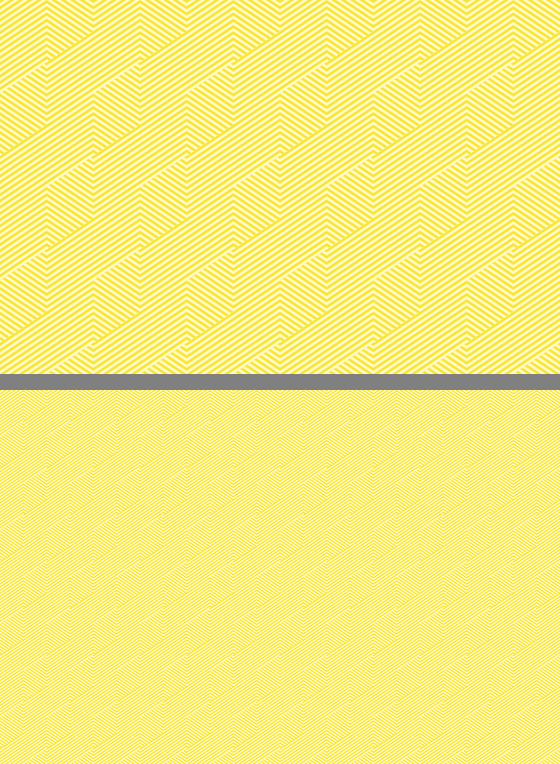
Top, the tile; bottom, the same tile 2 across and 2 down.
Write a WebGL 2 fragment shader that draws this pattern.

```glsl
#version 300 es
precision highp float;

uniform vec2 u_resolution;
out vec4 fragColor;

const float TAU = 6.2831853;
const float COLUMNS = 12.0;      // half repeats across the canvas
const float STRIPES = 60.0;      // stripe periods down the canvas
const float RISE = 5.0;          // stripe periods climbed per column
const float REPEAT = 30.0;       // stripe periods per vertical repeat
const float PANEL = 10.0;        // height of a folded panel, in stripe periods

const vec3 YELLOW = vec3(0.980, 0.884, 0.165);
const vec3 CREAM = vec3(0.992, 0.998, 0.845);

// Soft stripe profile: 0 on yellow, 1 on cream
float stripe(float phase) {
    return 0.5 - 0.5 * sin(TAU * phase);
}

// Smooth coverage of a band that starts at 'start' and recurs every 'period'
float periodicBand(float t, float start, float height, float period, float blur) {
    float centre = start + 0.5 * height;
    float d = abs(mod(t - centre + 0.5 * period, period) - 0.5 * period);
    return smoothstep(-blur, blur, 0.5 * height - d);
}

// Rising stripes, folded to falling ones inside staggered slanted panels
float foldedStripes(float x, float y, float blur) {
    float rising = y + RISE * x;
    float falling = y - RISE * x;

    // Each column lifts its panels by half a repeat, along the slope
    float start = 0.5 * REPEAT + floor(x) * (RISE - 0.5 * REPEAT);
    float panel = periodicBand(rising, start, PANEL, REPEAT, blur);
    return mix(stripe(rising), stripe(falling), panel);
}

void main() {
    vec2 uv = gl_FragCoord.xy / u_resolution;
    float x = uv.x * COLUMNS;
    float y = (1.0 - uv.y) * STRIPES;

    // Change of the stripe coordinate over one pixel
    float pixel = length(vec2(COLUMNS * RISE, STRIPES) / u_resolution);
    float blur = max(0.10, 0.6 * pixel);

    float cream = foldedStripes(x, y, blur);
    fragColor = vec4(mix(YELLOW, CREAM, cream), 1.0);
}
```
